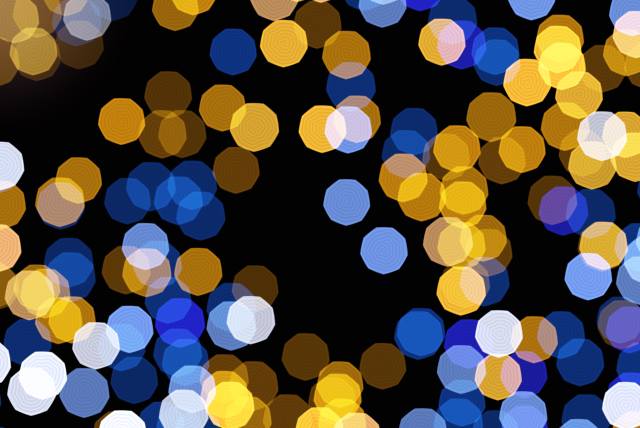
Reproduce this background procedurally as a Shadertoy shader.

```glsl
// Overlapping gold, blue and white bokeh lights glowing on a dark night background.

const float TAU = 6.2831853;
const float CELL = 0.088;     // spacing of the scatter grid, in canvas heights
const float BLADES = 9.0;     // sides of the aperture polygon

vec3 hash3(vec2 cell, float seed) {
    vec3 q = fract(vec3(cell.xyx) * vec3(0.1031, 0.1030, 0.0973) + seed * 0.173);
    q += dot(q, q.yxz + 33.33);
    return fract((q.xxy + q.yzz) * q.zyx);
}

// Soft elliptical region: 1 inside, 0 outside
float blob(vec2 p, vec2 centre, vec2 radii) {
    return 1.0 - smoothstep(0.8, 1.2, length((p - centre) / radii));
}

// Chance that a light exists at p
float density(vec2 p) {
    float streakDist = abs(p.y - 0.71 - 0.47 * p.x) * 0.905;
    float streak = (1.0 - smoothstep(0.055, 0.085, streakDist)) * (1.0 - smoothstep(0.55, 0.65, p.x));
    float gap = max(streak, blob(p, vec2(0.74, 0.48), vec2(0.17, 0.22)));
    gap = max(gap, blob(p, vec2(0.95, 0.88), vec2(0.065, 0.18)));
    gap = max(gap, 0.8 * blob(p, vec2(1.22, 0.31), vec2(0.09)));
    gap = max(gap, 0.8 * blob(p, vec2(0.20, 0.68), vec2(0.10, 0.05)));
    return 0.94 * (1.0 - 0.93 * gap);
}

// Chance that a light at p is gold rather than blue
float warmth(vec2 p) {
    float w = blob(p, vec2(0.35, 0.85), vec2(0.62, 0.23));
    w = max(w, blob(p, vec2(0.12, 0.40), vec2(0.23, 0.20)));
    w = max(w, blob(p, vec2(0.74, 0.10), vec2(0.24, 0.15)));
    w = max(w, blob(p, vec2(1.08, 0.56), vec2(0.13, 0.24)));
    w = max(w, blob(p, vec2(1.36, 0.74), vec2(0.20, 0.24)));
    return mix(0.08, 0.90, w);
}

// Choose one of four colours by thresholds on t
vec3 pick(float t, vec3 limits, vec3 a, vec3 b, vec3 c, vec3 d) {
    return t < limits.x ? a : t < limits.y ? b : t < limits.z ? c : d;
}

vec3 lightColour(bool warm, float t) {
    if (warm) {
        return pick(t, vec3(0.30, 0.76, 0.92),
            vec3(0.36, 0.22, 0.02),    // amber
            vec3(0.71, 0.47, 0.04),    // gold
            vec3(0.95, 0.72, 0.20),    // bright yellow
            vec3(0.88, 0.66, 0.42));   // peach
    }
    return pick(t, vec3(0.42, 0.58, 0.84),
        vec3(0.04, 0.18, 0.47),        // navy
        vec3(0.11, 0.12, 0.74),        // ultramarine
        vec3(0.42, 0.57, 0.88),        // sky
        vec3(0.90, 0.92, 1.00));       // white
}

// Distance from the centre of a slightly rounded polygon
float apertureDistance(vec2 d, float angle) {
    float sector = TAU / BLADES;
    float folded = mod(angle + 0.2, sector) - 0.5 * sector;
    return length(d) * mix(1.0, cos(folded), 0.7);
}

// Light of one disc: crisp edge, brighter rim and faint wavering rings
vec3 disc(vec2 d, float radius, vec3 colour, float seed) {
    float angle = atan(d.y, d.x + 1e-6);
    float dist = apertureDistance(d, angle);
    float mask = 1.0 - smoothstep(radius - 0.002, radius + 0.002, dist);
    float rim = smoothstep(radius - 0.007, radius - 0.001, dist);
    float wave = sin(angle * 3.0 + seed * TAU) + 0.6 * sin(angle * 7.0 - seed * 20.0);
    float rings = sin(dist * 780.0 + 1.4 * wave);
    vec3 shade = colour * (1.0 + 0.035 * rings + 0.08 * rim);
    return clamp(shade, 0.0, 1.0) * mask;
}

vec3 screenBlend(vec3 a, vec3 b) {
    return 1.0 - (1.0 - a) * (1.0 - b);
}

void mainImage(out vec4 fragColor, in vec2 fragCoord) {
    vec2 p = fragCoord / iResolution.y;
    vec2 home = floor(p / CELL);

    // Night backdrop with a dusky haze in the upper left corner
    float haze = 1.0 - smoothstep(0.0, 0.32, length(p - vec2(0.0, 1.0)));
    vec3 colour = vec3(0.012, 0.007, 0.010) + vec3(0.24, 0.15, 0.18) * haze;

    // Jittered lights from the neighbouring cells
    for (int y = -1; y <= 1; y++) {
        for (int x = -1; x <= 1; x++) {
            vec2 cell = home + vec2(x, y);
            vec3 place = hash3(cell + 40.0, 1.0);
            vec3 look = hash3(cell + 90.0, 4.0);
            vec2 centre = (cell + 0.5 + 1.6 * (place.xy - 0.5)) * CELL;
            if (place.z > density(centre)) continue;

            bool warm = look.x < warmth(centre);
            float dimming = 1.0 - 0.45 * blob(centre, vec2(0.05, 0.95), vec2(0.28, 0.22));
            float level = mix(0.82, 1.08, fract(look.z * 7.3)) * dimming;
            float radius = mix(0.053, 0.057, look.z);
            vec3 light = disc(p - centre, radius, lightColour(warm, look.y) * level, look.z);
            colour = screenBlend(colour, light);
        }
    }
    fragColor = vec4(colour, 1.0);
}
```
